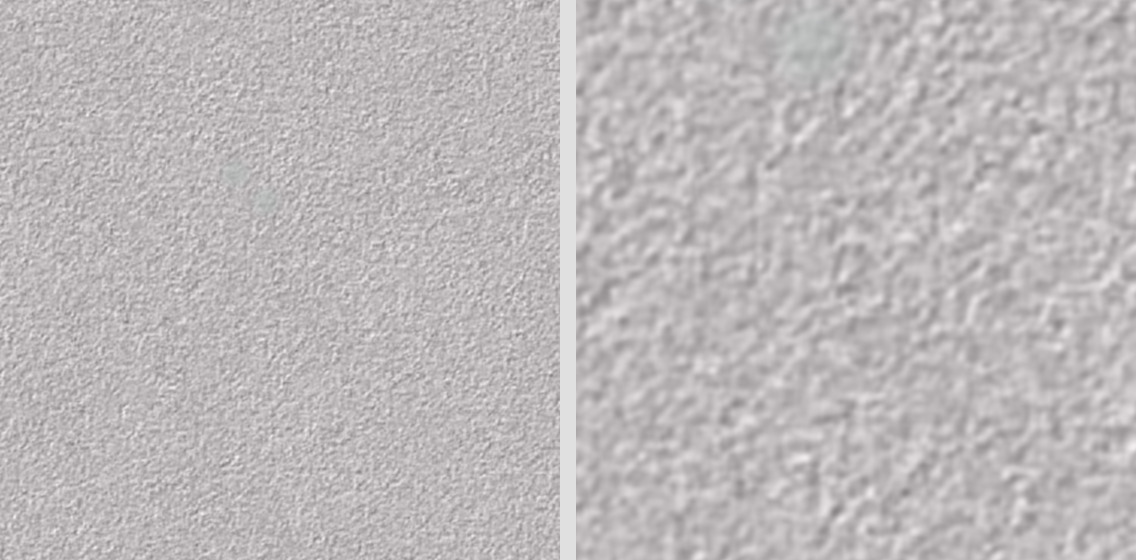
Left, the full canvas; right, a detail of the centre.
A Shadertoy shader for this texture:

```glsl
// Pale mauve-grey embossed paper with a very fine broken grain, lit from the upper left.

const vec3 BASE_COLOR = vec3(0.737, 0.718, 0.724);
const vec3 STAIN_SHIFT = vec3(-0.018, 0.006, 0.001);
const vec2 LIGHT_STEP = vec2(-0.00105, 0.00115);
const float GRAIN_FREQUENCY = 138.0;
const float SPECKLE_FREQUENCY = 185.0;
const float RELIEF_CONTRAST = 0.235;
const float SPECKLE_CONTRAST = 0.13;

// Integer hash of a lattice point, from 0 to 1
float hash(vec2 cell, uint seed) {
    uvec2 q = uvec2(ivec2(cell) + 4096);
    uint n = q.x * 1597334677u ^ q.y * 3812015801u ^ seed * 2798796415u;
    n = (n ^ (n >> 15)) * 2246822519u;
    n = (n ^ (n >> 13)) * 3266489917u;
    return float((n ^ (n >> 16)) >> 8) / 16777216.0;
}

// Smooth value noise, from 0 to 1
float noise(vec2 p, uint seed) {
    vec2 cell = floor(p);
    vec2 f = fract(p);
    vec2 w = f * f * (3.0 - 2.0 * f);
    float low = mix(hash(cell, seed), hash(cell + vec2(1, 0), seed), w.x);
    float high = mix(hash(cell + vec2(0, 1), seed), hash(cell + vec2(1, 1), seed), w.x);
    return mix(low, high, w.y);
}

// Pebble height: slightly warped bumps with finer pits on top
float grainHeight(vec2 uv, float frequency) {
    vec2 p = uv * frequency;
    vec2 warp = vec2(noise(p * 0.35, 1u), noise(p * 0.35, 2u)) - 0.5;
    p += 0.4 * warp;
    mat2 turn = mat2(0.94, 0.34, -0.34, 0.94);
    return noise(p, 3u) + 0.4 * noise(turn * p * 1.5, 4u);
}

// Slope of the grain towards the light
float emboss(vec2 uv, vec2 lightStep) {
    return grainHeight(uv - lightStep, GRAIN_FREQUENCY)
         - grainHeight(uv + lightStep, GRAIN_FREQUENCY);
}

// Soft round smudge
float smudge(vec2 uv, vec2 center, float radius) {
    return 1.0 - smoothstep(0.3 * radius, radius, length(uv - center));
}

void mainImage(out vec4 fragColor, in vec2 fragCoord) {
    vec2 uv = fragCoord / iResolution.y;

    // Faint stain that also flattens the relief
    float stain = max(smudge(uv, vec2(0.42, 0.69), 0.036),
                      smudge(uv, vec2(0.475, 0.64), 0.036));

    // Embossed strokes broken up by small light and dark speckles
    float relief = RELIEF_CONTRAST * emboss(uv, LIGHT_STEP);
    float speckle = SPECKLE_CONTRAST * (noise(uv * SPECKLE_FREQUENCY, 5u) - 0.5);
    float patchiness = mix(0.7, 1.3, noise(uv * 45.0, 6u));
    float grain = (relief + speckle) * patchiness * (1.0 - 0.5 * stain);

    // Slow, barely visible shading
    float mottling = 0.016 * (noise(uv * 9.0, 7u) - 0.5);

    vec3 color = BASE_COLOR + grain + mottling + STAIN_SHIFT * stain;
    fragColor = vec4(clamp(color, 0.0, 1.0), 1.0);
}
```
